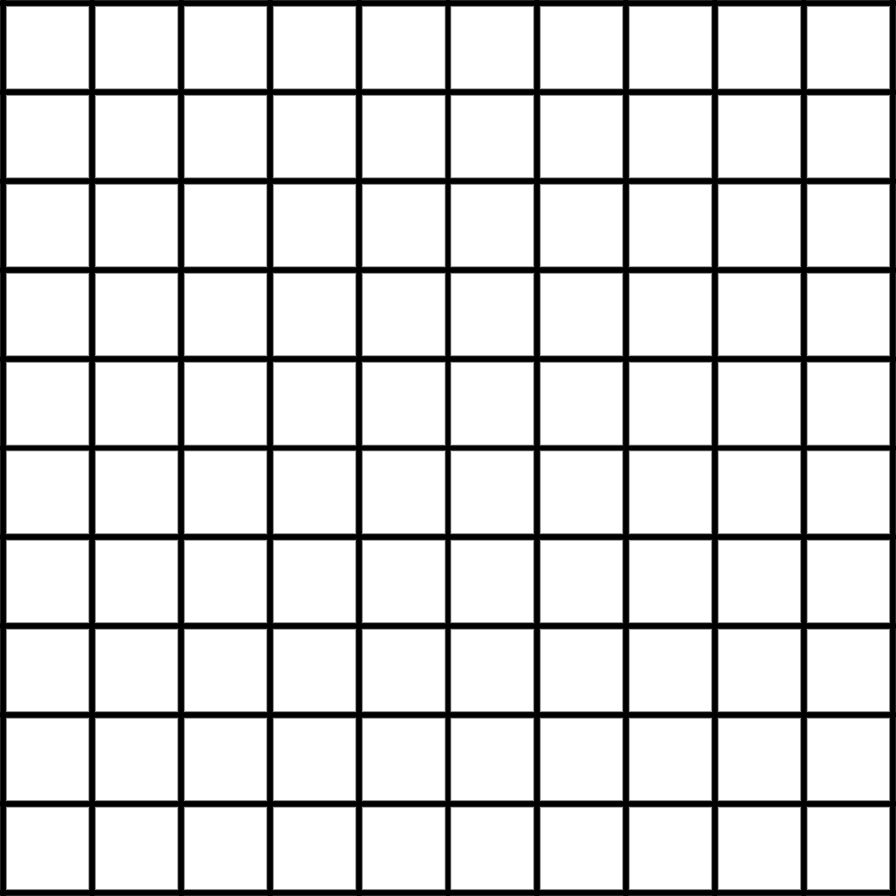
Reproduce this pattern procedurally as a Shadertoy shader.

```glsl
// Ten by ten grid of white squares ruled with soft-edged black lines.

#define CELLS 10.0          // squares across and down
#define PITCH 0.0993        // distance between line centres
#define LINE_WIDTH 0.0073   // width of an ordinary line
#define MIDDLE_WIDTH 0.0064 // width of the two centre lines
#define SOFTNESS 0.0013     // half width of the blurred line edge
#define INK vec3(0.0)
#define PAPER vec3(1.0)

// Ink coverage of the rules perpendicular to one axis; x is measured from the centre.
float ruleCoverage(float x, float pixel) {
    float halfCount = 0.5 * CELLS;
    float index = clamp(floor(x / PITCH + 0.5), -halfCount, halfCount);
    float width = index == 0.0 ? MIDDLE_WIDTH : LINE_WIDTH;
    float edgeDistance = abs(x - index * PITCH) - 0.5 * width;
    float blur = max(SOFTNESS, 0.6 * pixel);
    return 1.0 - smoothstep(-blur, blur, edgeDistance);
}

void mainImage(out vec4 fragColor, in vec2 fragCoord) {
    vec2 p = fragCoord / iResolution.xy - 0.5;
    vec2 pixel = 1.0 / iResolution.xy;

    float vertical = ruleCoverage(p.x, pixel.x);
    float horizontal = ruleCoverage(p.y, pixel.y);

    // Crossings merge without darkening the soft edges twice.
    float ink = max(vertical, horizontal);
    fragColor = vec4(mix(PAPER, INK, ink), 1.0);
}
```
